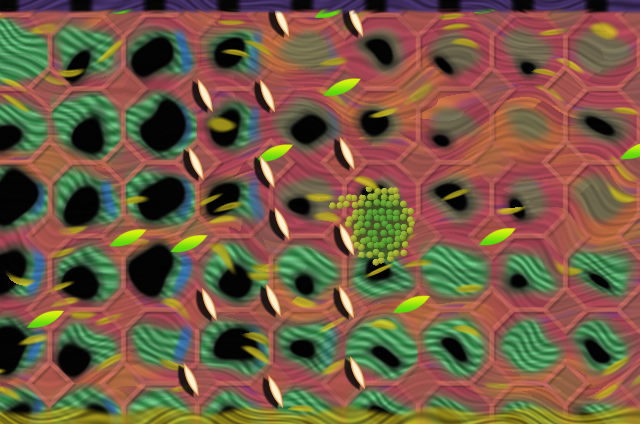
Reproduce this pattern procedurally as a Shadertoy shader.

```glsl
#define ROWS 5.756              // lattice pitches per canvas height
#define ORIGIN vec2(0.677, 0.553)
#define DIAMOND 0.29            // half diagonal of a diamond
#define LINE 0.032              // half width of the lattice lines
#define CLUSTER vec2(4.5, 2.15) // bead cluster centre, in pitches
#define BEADS 10.5              // beads per pitch
#define CRIMSON vec3(0.64, 0.26, 0.32)
#define ORANGE vec3(0.71, 0.40, 0.24)
#define OLIVE vec3(0.40, 0.43, 0.31)
#define GREEN vec3(0.25, 0.60, 0.36)
#define YELLOW vec3(0.72, 0.66, 0.12)
#define SALMON vec3(0.83, 0.46, 0.39)

float hash(vec2 p) {
    return fract(sin(dot(p, vec2(127.1, 311.7))) * 43758.5);
}

vec2 hash2(vec2 p) {
    return vec2(hash(p), hash(p + 17.3));
}

mat2 rotate(float a) {
    return mat2(cos(a), -sin(a), sin(a), cos(a));
}

// Distance to the nearest jittered point, and that point
vec3 cellular(vec2 p, float jitter) {
    vec3 best = vec3(9.0, 0.0, 0.0);
    for (int y = -1; y <= 1; y++)
    for (int x = -1; x <= 1; x++) {
        vec2 c = floor(p) + vec2(x, y);
        vec2 point = c + 0.5 + jitter * (hash2(c) - 0.5);
        float d = length(p - point);
        if (d < best.x) best = vec3(d, point);
    }
    return best;
}

// Slim pointed ellipse: 1 on the outline, 0 at the centre
float sliver(vec2 p, float angle, vec2 size) {
    p = rotate(angle) * p / size;
    return abs(p.y) + p.x * p.x;
}

// Diamonds joined by horizontal and vertical links; some links are missing
float lattice(vec2 q, float px) {
    vec2 id = round(q), f = q - id, a = abs(f);
    float diamond = abs(a.x + a.y - DIAMOND) * 0.707;
    vec2 axis = a.x > a.y ? vec2(sign(f.x), 0.0) : vec2(0.0, sign(f.y));
    float link = max(min(a.x, a.y), DIAMOND - max(a.x, a.y));
    float kept = smoothstep(0.25, 0.5, hash(2.0 * id + axis + 5.0));
    float ink = mix(0.45, 1.0, hash(id + 3.1)) * smoothstep(LINE + px, LINE - px, diamond);
    return max(ink, 0.9 * kept * smoothstep(LINE + px, LINE - px, link));
}

void mainImage(out vec4 fragColor, in vec2 fragCoord) {
    vec2 p = fragCoord / iResolution.y * ROWS;
    vec2 q = p - ORIGIN;
    float px = ROWS / iResolution.y;

    // Brushed ground: streaks follow a bent vertical coordinate
    float bend = p.y + 0.22 * sin(p.x * 1.7 + 1.5 * sin(p.y * 1.3)) + 0.09 * sin(p.x * 4.3 - p.y * 3.1);
    vec3 streak = cellular(vec2(p.x * 1.6, bend * 8.0), 1.0);
    float tone = hash(streak.yz);
    float bristle = sin(bend * 46.0 + 2.0 * sin(p.x * 2.3)) * 0.6 + sin(bend * 83.0 + p.x * 5.0) * 0.4;
    float drift = sin(p.x * 0.9 + bend * 2.1) + 0.6 * sin(p.x * 2.2 - bend * 3.7);
    vec3 color = mix(CRIMSON, ORANGE, smoothstep(0.1, 1.3, drift + tone - 0.5));
    float violet = smoothstep(0.82, 0.95, tone) * smoothstep(0.5, 0.2, streak.x);
    color = mix(color, vec3(0.46, 0.20, 0.42), 0.7 * violet);

    // Ragged green patches and dark holes inside the octagons
    vec2 cell = round(q - 0.5);
    vec2 g = q - 0.5 - cell + 0.05 * sin(p.yx * 7.0 + 2.0 * sin(p * 3.0));
    vec2 seed = hash2(cell + 8.0);
    float left = smoothstep(4.5, 0.5, cell.x);
    float lush = max(left, smoothstep(2.5, 0.5, cell.y) * 0.85);
    float patchSize = mix(0.26, 0.46, lush) * (0.8 + 0.35 * seed.x);
    float r = length(rotate(-0.35) * g * vec2(0.9, 1.2));
    color = mix(color, OLIVE, 0.85 * smoothstep(patchSize + 0.15, patchSize - 0.08, r));
    vec3 leafy = GREEN + 0.14 * sin(dot(g, vec2(18.0, 44.0)) + 3.0 * sin(g.x * 6.0));
    float green = smoothstep(patchSize, patchSize - 0.12, r) * smoothstep(0.3, 0.6, lush + 0.4 * seed.y - 0.2);
    color = mix(color, leafy, 0.85 * green);
    float rim = smoothstep(0.11, 0.03, abs(g.x - 0.31 + 0.3 * g.y * g.y)) * smoothstep(0.34, 0.12, abs(g.y));
    color = mix(color, vec3(0.18, 0.38, 0.70), 0.8 * rim * left * step(0.4, seed.y));
    vec2 h = rotate(-0.4) * (g - 0.24 * (seed - 0.5) + vec2(0.06, 0.08));
    float holeSize = mix(0.16, 0.28, left) * (0.65 + 0.55 * seed.y);
    float hole = length(h * vec2(mix(0.8, 1.15, left), mix(1.5, 0.85, left)));
    float open = step(0.14, hash(cell + 2.6));
    color = mix(color, vec3(0.13, 0.15, 0.13), 0.55 * open * smoothstep(holeSize + 0.14, holeSize, hole));
    color = mix(color, vec3(0.01), open * smoothstep(holeSize + 0.03, holeSize - 0.04, hole));

    // Horizontal yellow flecks and bristle relief
    vec3 fleck = cellular(vec2(p.x * 1.5, bend * 5.0) + 40.0, 0.8);
    float gold = step(0.80, hash(fleck.yz)) * smoothstep(0.36, 0.16, fleck.x);
    color = mix(color, YELLOW, 0.85 * gold);
    color *= 1.0 + 0.11 * bristle + 0.16 * (tone - 0.5);

    // Lattice with a soft dark edge
    vec2 id = round(q), f = q - id;
    float inside = smoothstep(DIAMOND, DIAMOND - 0.08, abs(f.x) + abs(f.y));
    color = mix(color, mix(OLIVE, ORANGE, hash(id + 6.0)), 0.4 * inside);
    color *= 1.0 - 0.22 * lattice(q + vec2(-0.025, 0.025), 0.02);
    color = mix(color, SALMON * (0.95 + 0.08 * bristle), 0.78 * lattice(q, px));

    // Lime leaves and pale slivers scattered near the diamonds
    vec2 jitter = 0.36 * (hash2(id + 21.0) - 0.5);
    float leaf = sliver(f - jitter, 0.42, vec2(0.28, 0.085));
    vec3 lime = mix(vec3(0.35, 0.85, 0.05), vec3(0.85, 0.95, 0.05), smoothstep(-0.1, 0.1, f.y - jitter.y));
    color = mix(color, lime, step(0.78, hash(id + 31.0)) * smoothstep(1.1, 0.8, leaf));
    float middle = step(1.5, id.x) * step(id.x, 4.5) * step(0.45, hash(id + 44.0));
    float shadow = sliver(f + jitter + vec2(0.07, 0.02), -1.15, vec2(0.24, 0.09));
    float shard = sliver(f + jitter, -1.15, vec2(0.25, 0.06));
    color = mix(color, vec3(0.04), 0.85 * middle * smoothstep(1.2, 0.7, shadow));
    color = mix(color, mix(vec3(0.85, 0.55, 0.25), vec3(1.0, 0.95, 0.82), smoothstep(1.0, 0.4, shard)), middle * smoothstep(1.1, 0.85, shard));

    // Bead cluster with a tapering tail to the left
    vec3 bead = cellular(q * BEADS, 0.55);
    vec2 b = bead.yz / BEADS - CLUSTER;
    float body = length(b / vec2(0.45, 0.53));
    float tail = length((b - vec2(-0.38, 0.31)) / vec2(0.34, 0.13));
    float present = step(min(body, tail), 1.0);
    vec3 beadColor = mix(vec3(0.34, 0.62, 0.20), vec3(0.68, 0.70, 0.20), smoothstep(0.4, 1.0, body));
    float light = 0.85 + 0.5 * dot(q * BEADS - bead.yz, vec2(-0.5, 0.7)) - 0.5 * bead.x * bead.x;
    color = mix(color, vec3(0.22, 0.32, 0.12), 0.8 * smoothstep(0.95, 0.8, length((q - CLUSTER) / vec2(0.45, 0.53))));
    color = mix(color, beadColor * (light + 0.15), present * smoothstep(0.56, 0.42, bead.x));

    // Dark violet strip on top, yellow strip at the bottom
    float dots = smoothstep(0.3, 0.9, sin(6.283 * (p.x + 0.15)));
    vec3 dusk = mix(vec3(0.24, 0.17, 0.36), vec3(0.02), dots) * (1.0 + 0.3 * bristle);
    color = mix(color, dusk, smoothstep(5.56, 5.64, p.y + 0.02 * bristle));
    color = mix(color, YELLOW * (0.85 + 0.25 * bristle), 0.8 * smoothstep(0.24, 0.12, p.y + 0.05 * sin(p.x * 5.0)));
    fragColor = vec4(clamp(color, 0.0, 1.0), 1.0);
}
```
